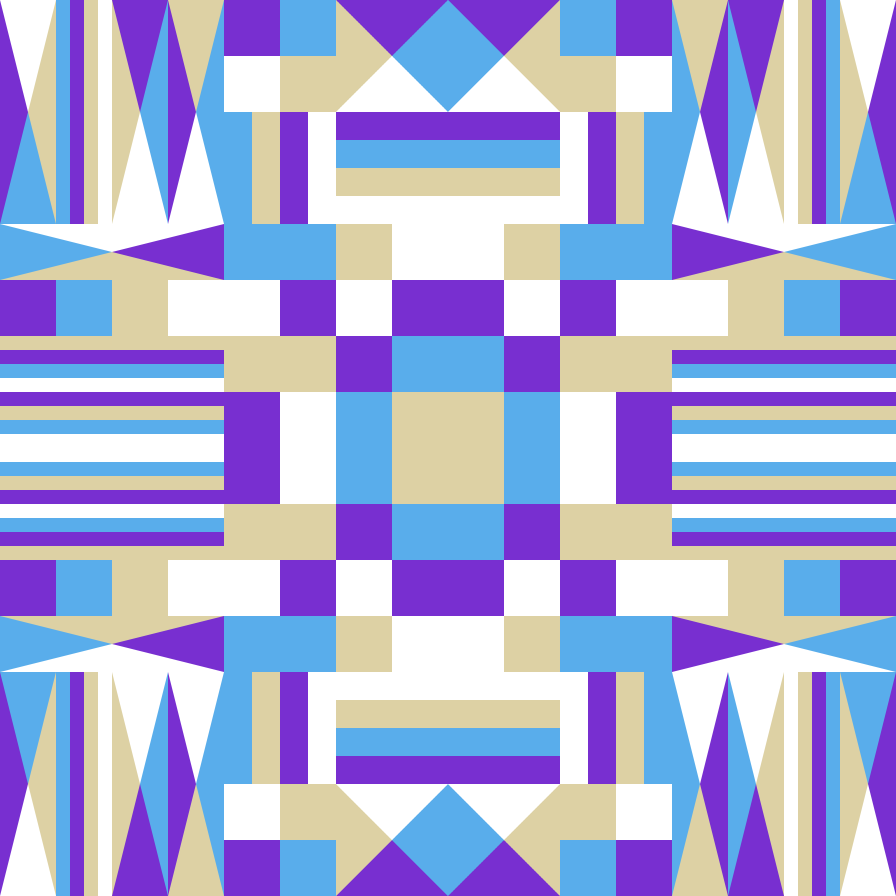
Reproduce this pattern procedurally as a WebGL 2 fragment shader.

```glsl
#version 300 es
precision highp float;

uniform vec2 u_resolution;
out vec4 fragColor;

#define PURPLE vec3(0.47, 0.185, 0.815)
#define BLUE vec3(0.35, 0.68, 0.92)
#define SAND vec3(0.865, 0.82, 0.645)
#define WHITE vec3(1.0)
#define GRID 16.0
#define SAMPLES 4

// Ink indices into the palette
const int P = 0, B = 1, S = 2, W = 3;

// Four equal bands along t
int stripes(float t, ivec4 inks) {
    return inks[clamp(int(t * 4.0), 0, 3)];
}

// Two diagonals; inks ordered top, left, right, bottom
int diagonals(vec2 uv, ivec4 inks) {
    int belowMain = uv.y < uv.x ? 0 : 1;
    int beyondAnti = uv.x + uv.y < 1.0 ? 0 : 2;
    return inks[belowMain + beyondAnti];
}

// Two by two checks in reading order
int quarters(vec2 uv, ivec4 inks) {
    ivec2 cell = clamp(ivec2(uv * 2.0), 0, 1);
    return inks[cell.x + 2 * cell.y];
}

// Tall columns in the corner
int cornerColumns(vec2 q) {
    vec2 uv = vec2(fract(q.x), q.y / 4.0);
    int column = int(q.x);
    if (column == 0) return diagonals(uv, ivec4(W, P, S, B));
    if (column == 1) return stripes(uv.x, ivec4(B, P, S, W));
    if (column == 2) return diagonals(uv, ivec4(P, S, B, W));
    return diagonals(uv, ivec4(S, P, B, W));
}

// Wide rows at the side
int sideRows(vec2 q) {
    vec2 uv = vec2(q.x / 4.0, fract(q.y));
    int row = int(q.y) - 4;
    if (row == 0) return diagonals(uv, ivec4(W, B, P, S));
    if (row == 1) return stripes(uv.x, ivec4(P, B, S, W));
    if (row == 2) return stripes(uv.y, ivec4(S, P, B, W));
    return stripes(uv.y, ivec4(P, S, B, W));
}

// Square blocks on the outer end of the vertical axis
int endBlocks(vec2 q) {
    vec2 uv = fract(q / 2.0);
    bool inner = q.x >= 6.0;
    if (q.y < 2.0) {
        return inner ? diagonals(uv, ivec4(P, S, B, W))
                     : quarters(uv, ivec4(P, B, W, S));
    }
    return inner ? stripes(uv.y, ivec4(P, B, S, W))
                 : stripes(uv.x, ivec4(B, S, P, W));
}

// Checked blocks around the centre
int centreBlocks(vec2 q) {
    vec2 uv = fract(q / 2.0);
    bool inner = q.x >= 6.0;
    if (q.y < 6.0) {
        return quarters(uv, inner ? ivec4(S, W, W, P) : ivec4(B, B, W, P));
    }
    return quarters(uv, inner ? ivec4(P, B, B, S) : ivec4(S, S, P, W));
}

vec3 quilt(vec2 p) {
    // Mirror both axes; q runs from a corner to the centre
    vec2 q = GRID * (0.5 - abs(p - 0.5));
    int ink;
    if (q.y < 4.0) ink = q.x < 4.0 ? cornerColumns(q) : endBlocks(q);
    else ink = q.x < 4.0 ? sideRows(q) : centreBlocks(q);
    vec3 palette[4] = vec3[4](PURPLE, BLUE, SAND, WHITE);
    return palette[ink];
}

void main() {
    // Average a grid of samples to smooth the edges
    vec2 corner = gl_FragCoord.xy - 0.5;
    vec3 sum = vec3(0.0);
    for (int j = 0; j < SAMPLES; j++) {
        for (int i = 0; i < SAMPLES; i++) {
            vec2 offset = (vec2(i, j) + 0.5) / float(SAMPLES);
            sum += quilt((corner + offset) / u_resolution);
        }
    }
    fragColor = vec4(sum / float(SAMPLES * SAMPLES), 1.0);
}
```
